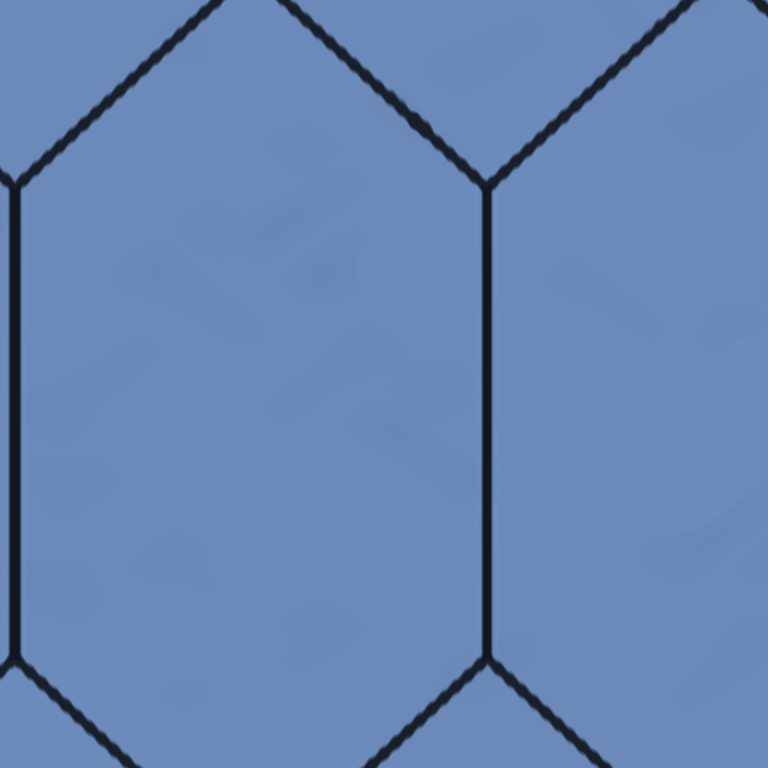
A Shadertoy shader for this pattern:

```glsl
// Tall hexagonal panels in flat blue, parted by thin near-black seams.
// Two interleaved lattices of hexagons give the distance to the nearest seam;
// cellular noise adds faint smudges and a few blots along the slanted seams.

const vec2 PERIOD = vec2(0.6146, 1.794);  // column width, two row pitches

vec2 hash2(vec2 p) {
    vec3 q = fract(p.xyx * vec3(0.1031, 0.103, 0.0973));
    q += dot(q, q.yzx + 33.33);
    return fract((q.xx + q.yz) * q.zy);
}

// Distance to the nearest scattered point; y holds that point's random value.
vec2 cellular(vec2 p) {
    vec2 cell = floor(p), best = vec2(9.0, 0.0);
    for (int j = -1; j <= 1; j++)
        for (int i = -1; i <= 1; i++) {
            vec2 id = cell + vec2(i, j);
            vec2 rnd = hash2(id);
            float d = length(id + 0.2 + 0.6 * rnd - p);
            if (d < best.x) best = vec2(d, hash2(id + 71.0).x);
        }
    return best;
}

// Inner distances to a hexagon's upright sides (x) and slanted sides (y).
vec2 hexSides(vec2 p) {
    p = abs(p - PERIOD * round(p / PERIOD));
    vec2 slantNormal = normalize(vec2(0.285, 0.3073));
    return vec2(0.3073 - p.x, dot(slantNormal, vec2(0.0, 0.591) - p));
}

float stroke(float d, float halfWidth, float soft) {
    return 1.0 - smoothstep(halfWidth - soft, halfWidth + soft, d);
}

void mainImage(out vec4 fragColor, in vec2 fragCoord) {
    vec2 uv = fragCoord / iResolution.y;
    float soft = max(0.0032, 0.8 / iResolution.y);

    // Keep the hexagon that contains this point, with a stepped ripple on slants
    vec2 p = uv - vec2(0.3268, 0.449);
    p.y += 0.0013 * sin(uv.x * 402.0);
    vec2 sides = hexSides(p);
    vec2 shifted = hexSides(p - 0.5 * PERIOD);
    if (min(shifted.x, shifted.y) > min(sides.x, sides.y)) sides = shifted;

    // Faint rectangular-ish smudges on the blue
    vec2 warp = 0.25 * sin(uv.yx * vec2(31.0, 23.0));
    vec2 patchy = cellular(uv * vec2(6.0, 9.0) + warp);
    float smudge = smoothstep(0.55, 0.1, patchy.x) * smoothstep(0.45, 1.0, patchy.y);
    float drift = sin(uv.x * 5.0 + 2.0 * sin(uv.y * 7.0)) * sin(uv.y * 9.0 + 1.0);
    vec3 color = vec3(0.42, 0.543, 0.733) * (1.0 - 0.025 * smudge + 0.004 * drift);

    // Pale rim beside the upright seams
    color *= 1.0 + 0.03 * stroke(abs(sides.x - 0.0125), 0.001, 0.003);

    // Slanted seams, thickened by sparse blots
    vec2 blot = cellular(uv * 14.0);
    float swell = 0.003 * step(0.82, blot.y) * smoothstep(0.35, 0.1, blot.x);
    float slanted = stroke(sides.y, 0.0066 + swell, soft);
    color = mix(color, vec3(0.095, 0.12, 0.165), slanted);

    // Upright seams alternate between a wider and a finer line
    float column = mod(round((uv.x - 0.0195) / PERIOD.x), 2.0);
    float upright = stroke(sides.x, mix(0.0074, 0.0062, column), soft * 0.8);
    color = mix(color, vec3(0.065, 0.085, 0.12), upright);

    fragColor = vec4(color, 1.0);
}
```
